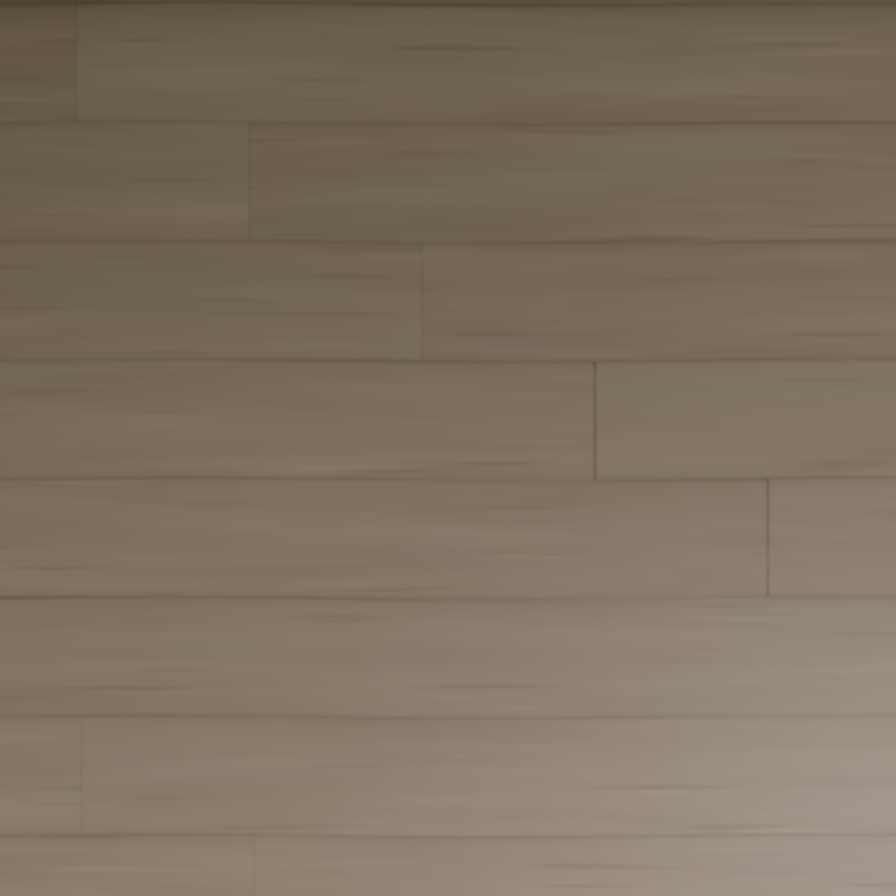
A WebGL 2 fragment shader for this texture:

```glsl
#version 300 es
precision highp float;
uniform vec2 u_resolution;
out vec4 fragColor;

vec2 hash2(vec2 p) {
    p = vec2(dot(p, vec2(127.1, 311.7)), dot(p, vec2(269.5, 183.3)));
    return fract(sin(p) * 43758.5);
}

// Soft cellular noise: each cell holds one lighter or darker spot.
float spots(vec2 p) {
    vec2 cell = floor(p);
    float sum = 0.0;
    for (int j = -1; j <= 1; j++) {
        for (int i = -1; i <= 1; i++) {
            vec2 id = cell + vec2(i, j);
            vec2 d = id + 0.15 + 0.7 * hash2(id) - p;
            sum += (2.0 * hash2(id + 57.3).x - 1.0) * exp(-4.5 * dot(d, d));
        }
    }
    return sum;
}

// Long, slightly wavy streaks of wood grain.
float grain(vec2 p) {
    p.y += 0.004 * sin(p.x * 7.0 + p.y * 9.0) + 0.0015 * sin(p.x * 23.0 + p.y * 31.0);
    float broad = spots(p * vec2(2.2, 26.0));
    float streak = spots(p * vec2(3.5, 62.0) + 13.7);
    float fine = spots(p * vec2(9.0, 130.0) + 41.2);
    return 0.013 * broad + 0.012 * streak + 0.006 * fine;
}

float groove(float dist, float width) {
    return exp(-dist * dist / (width * width));
}

void main() {
    vec2 uv = gl_FragCoord.xy / u_resolution;
    float down = 1.0 - uv.y;

    // Rows of planks, each shifted by a constant step
    float rowPos = (down - 0.005 + 0.0015 * sin(uv.x * 8.0)) / 0.1325;
    float row = floor(rowPos);
    float along = (uv.x - 0.085 - 0.193 * row) / 1.152;
    vec2 plank = vec2(floor(along), row);
    vec2 tone = hash2(plank + 3.1) - 0.5;

    // Light falling from the lower right
    float light = 0.97 * down + 0.3 * uv.x;
    vec3 color = mix(vec3(0.385, 0.335, 0.270), vec3(0.550, 0.490, 0.425), light);
    vec2 toGlow = (uv - vec2(1.05, 0.06)) * vec2(1.0, 1.7);
    color += vec3(0.060, 0.075, 0.100) * exp(-4.0 * dot(toGlow, toGlow));

    // Plank tone, grain and a faint drift between olive and rose
    vec2 grainPos = uv + plank * vec2(3.7, 1.3);
    color += 0.012 * tone.x + grain(grainPos);
    float drift = spots(grainPos * vec2(2.5, 14.0) + 8.4) + tone.y;
    color += vec3(0.006, -0.004, 0.002) * drift;

    // Long seams fade in and out
    float seamDist = abs(rowPos - round(rowPos)) * 0.1325;
    float seamWear = 0.55 + 0.5 * spots(vec2(uv.x * 5.0, round(rowPos) * 7.3));
    color -= vec3(0.055, 0.054, 0.050) * seamWear * groove(seamDist, 0.0025);
    color -= 0.012 * groove(seamDist, 0.008);

    // Butt joints are clearer toward the right
    float jointDist = abs(along - round(along)) * 1.152;
    float jointWear = 0.25 + 0.75 * smoothstep(0.45, 0.68, uv.x);
    jointWear *= 0.85 + 0.3 * spots(vec2(row * 5.1, uv.y * 45.0));
    color -= vec3(0.075, 0.073, 0.070) * jointWear * groove(jointDist, 0.0022);

    // Thin dark scratches and pale flecks follow the grain
    float scratch = spots(grainPos * vec2(5.0, 95.0) + 77.0);
    color -= 0.025 * smoothstep(0.45, 0.95, scratch);
    float fleck = spots(grainPos * vec2(4.0, 75.0) + 29.0);
    color += vec3(0.022, 0.020, 0.015) * smoothstep(0.5, 1.0, fleck);

    // Shade along the top edge
    color -= 0.035 * smoothstep(0.035, 0.0, down);
    fragColor = vec4(clamp(color, 0.0, 1.0), 1.0);
}
```
